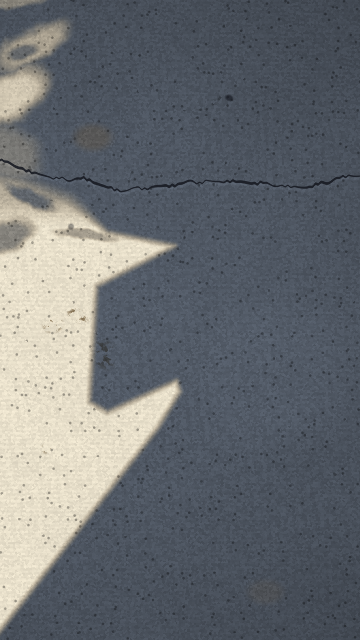
This texture is drawn by a WebGL 1 fragment shader. Its source:

```glsl
precision highp float;
// Sunlit wedge and leaf shadows on a cracked, brushed concrete slab.

#define SUN_COLOR vec3(0.905, 0.872, 0.790)
#define SHADE_COLOR vec3(0.307, 0.338, 0.383)
#define STAIN_COLOR vec3(0.37, 0.34, 0.30)
#define CRACK_COLOR vec3(0.09, 0.10, 0.13)
#define GRAIN_CELLS 300.0
#define PIT_CELLS 105.0
#define GRAIN_DEPTH 0.17
#define EDGE_BLUR 0.008
#define CRACK_WIDTH 0.0015

uniform vec2 u_resolution;

vec2 hash2(vec2 c) {
  vec2 q = vec2(dot(c, vec2(127.1, 311.7)), dot(c, vec2(269.5, 183.3)));
  return fract(sin(q) * 43758.55);
}

// Cellular noise: x = distance to nearest seed, y = random value of that seed
vec2 cells(vec2 p) {
  vec2 base = floor(p), nearest = vec2(9.0, 0.0);
  for (int j = -1; j <= 1; j++) {
    for (int i = -1; i <= 1; i++) {
      vec2 c = base + vec2(float(i), float(j));
      vec2 h = hash2(c);
      float d = length(c + h - p);
      if (d < nearest.x) nearest = vec2(d, hash2(c + 17.0).x);
    }
  }
  return nearest;
}

float waves(vec2 p) {
  float sum = 0.0, gain = 0.5;
  for (int i = 0; i < 4; i++) {
    sum += gain * sin(p.x + 1.7 * sin(p.y)) * sin(p.y + 1.3 * sin(p.x * 0.8));
    p = mat2(1.5, 1.2, -1.2, 1.5) * p + 2.3;
    gain *= 0.55;
  }
  return sum;
}

// Soft rotated ellipse, 1 at its heart
float blob(vec2 p, vec2 center, vec2 radius, float angle) {
  vec2 d = p - center;
  float c = cos(angle), s = sin(angle);
  d = vec2(c * d.x + s * d.y, c * d.y - s * d.x) / radius;
  return 1.0 - smoothstep(0.55, 1.25, length(d));
}

// Adds one polygon edge to a squared distance and an inside/outside sign
void edge(vec2 p, vec2 a, vec2 b, inout float d, inout float side) {
  vec2 e = b - a, w = p - a;
  vec2 r = w - e * clamp(dot(w, e) / dot(e, e), 0.0, 1.0);
  d = min(d, dot(r, r));
  bvec3 c = bvec3(p.y >= a.y, p.y < b.y, e.x * w.y > e.y * w.x);
  if (all(c) || all(not(c))) side = -side;
}

float sunWedge(vec2 p) {
  float d = 9.0, side = 1.0;
  edge(p, vec2(-0.050, 0.732), vec2(0.026, 0.719), d, side);
  edge(p, vec2(0.026, 0.719), vec2(0.109, 0.688), d, side);
  edge(p, vec2(0.109, 0.688), vec2(0.167, 0.637), d, side);
  edge(p, vec2(0.167, 0.637), vec2(0.273, 0.616), d, side);
  edge(p, vec2(0.273, 0.616), vec2(0.151, 0.553), d, side);
  edge(p, vec2(0.151, 0.553), vec2(0.140, 0.372), d, side);
  edge(p, vec2(0.140, 0.372), vec2(0.168, 0.356), d, side);
  edge(p, vec2(0.168, 0.356), vec2(0.276, 0.405), d, side);
  edge(p, vec2(0.276, 0.405), vec2(0.281, 0.388), d, side);
  edge(p, vec2(0.281, 0.388), vec2(0.247, 0.332), d, side);
  edge(p, vec2(0.247, 0.332), vec2(-0.078, -0.086), d, side);
  edge(p, vec2(-0.078, -0.086), vec2(-0.050, 0.732), d, side);
  float blur = EDGE_BLUR * (1.0 + 1.3 * smoothstep(0.63, 0.70, p.y));
  return 1.0 - smoothstep(-blur, blur, side * sqrt(d));
}

float sunlight(vec2 p) {
  vec2 q = p + 0.007 * vec2(waves(p * 45.0), waves(p * 45.0 + 4.0));
  float lit = sunWedge(p);
  // Leaf shadows over the wedge
  lit *= 1.0 - 0.85 * blob(q, vec2(0.048, 0.692), vec2(0.040, 0.013), -0.4);
  lit *= 1.0 - 0.65 * blob(q, vec2(0.010, 0.630), vec2(0.045, 0.024), 0.5);
  lit *= 1.0 - 0.45 * blob(q, vec2(0.135, 0.632), vec2(0.050, 0.009), -0.1);
  lit *= 1.0 - 0.35 * smoothstep(0.64, 0.70, p.y);
  // Light slipping between leaves
  float gaps = 0.85 * blob(q, vec2(0.018, 0.849), vec2(0.064, 0.037), 0.65);
  float ring = 0.62 * blob(q, vec2(0.050, 0.928), vec2(0.066, 0.025), 0.5);
  ring *= 1.0 - 0.75 * blob(q, vec2(0.034, 0.919), vec2(0.026, 0.012), 0.4);
  gaps = max(gaps, ring);
  gaps = max(gaps, 0.40 * blob(q, vec2(0.025, 0.998), vec2(0.045, 0.012), 0.2));
  gaps = max(gaps, 0.28 * blob(q, vec2(0.012, 0.760), vec2(0.055, 0.045), -0.5));
  return max(lit, gaps);
}

float ramp(float a, float b, float x) { return clamp((x - a) / (b - a), 0.0, 1.0); }

float crackHeight(float x) {
  float y = 0.749 - 0.029 * ramp(0.0, 0.09, x) - 0.018 * ramp(0.13, 0.18, x);
  y += 0.014 * ramp(0.18, 0.31, x) - 0.010 * ramp(0.39, 0.47, x) + 0.021 * ramp(0.48, 0.55, x);
  return y + 0.0022 * sin(x * 95.0 + 2.0 * sin(x * 61.0)) + 0.0012 * sin(x * 310.0 + 3.0 * sin(x * 140.0));
}

void main() {
  vec2 p = gl_FragCoord.xy / u_resolution.y;
  float sun = sunlight(p);

  // Broad shade, bluer and darker toward the right and the ends
  vec3 shade = SHADE_COLOR * (1.05 - 0.32 * max(p.x - 0.28, 0.0) - 0.55 * pow(abs(p.y - 0.5), 2.0));
  shade *= 1.0 + 0.035 * waves(p * 11.0) + 0.06 * blob(p, vec2(0.43, 0.42), vec2(0.13, 0.12), 0.0);
  float stain = blob(p, vec2(0.145, 0.785), vec2(0.032, 0.022), 0.0);
  stain = max(stain, 0.5 * blob(p, vec2(0.415, 0.075), vec2(0.03, 0.02), 0.0));
  shade = mix(shade, STAIN_COLOR, 0.55 * stain);
  vec3 color = mix(shade, SUN_COLOR * (1.0 + 0.02 * waves(p * 20.0)), sun);
  color *= 1.0 - vec3(0.02, 0.07, 0.14) * 4.0 * sun * (1.0 - sun) * 0.8;

  // Pebbled grain, brushed lines and scattered pits
  vec2 grain = cells(p * GRAIN_CELLS), pit = cells(p * PIT_CELLS);
  float depth = GRAIN_DEPTH * mix(1.0, 0.5, sun);
  color *= 1.0 + depth * (grain.y - 0.5) + 0.014 * sin(p.y * 900.0 + 2.0 * waves(p * 30.0));
  color *= 1.0 - 0.32 * step(0.86, pit.y) * (1.0 - smoothstep(0.10, 0.32, pit.x));

  // Chips and scuffs
  float scuff = blob(p, vec2(0.083, 0.492), vec2(0.016, 0.012), 0.2);
  scuff = max(scuff, blob(p, vec2(0.121, 0.507), vec2(0.018, 0.010), -0.5));
  scuff = max(scuff, blob(p, vec2(0.079, 0.299), vec2(0.014, 0.010), 0.0));
  scuff = max(scuff, 0.7 * blob(p, vec2(0.163, 0.446), vec2(0.018, 0.024), 0.3));
  scuff *= smoothstep(0.05, 0.45, waves(p * 190.0));
  color = mix(color, color * vec3(0.60, 0.54, 0.45), scuff);
  float chip = blob(p, vec2(0.358, 0.847), vec2(0.007, 0.005), -0.3);
  chip = max(chip, 0.6 * blob(p, vec2(0.111, 0.646), vec2(0.005, 0.005), 0.0));
  color = mix(color, CRACK_COLOR, 0.65 * chip);

  // Hairline crack with a pale lower lip
  float off = p.y - crackHeight(p.x);
  float width = CRACK_WIDTH * (0.85 + 0.4 * sin(p.x * 53.0));
  float soft = max(0.0012, 0.8 / u_resolution.y);
  color *= 1.0 + 0.10 * (1.0 - smoothstep(0.0, 0.004, abs(off + 0.004)));
  color = mix(color, CRACK_COLOR, 0.88 * (1.0 - smoothstep(width - soft * 0.5, width + soft, abs(off))));

  gl_FragColor = vec4(clamp(color, 0.0, 1.0), 1.0);
}
```
